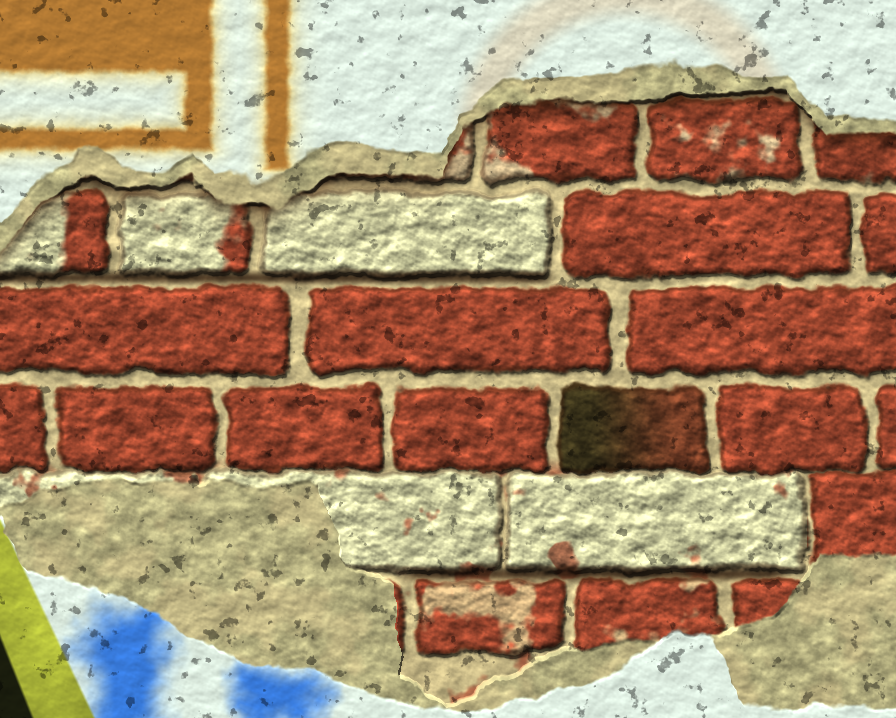
Reproduce this texture procedurally as a Shadertoy shader.

```glsl
// Weathered brick wall with broken plaster, pale mortar and spray paint
#define SPAN 7.68
#define RELIEF 7.0
#define RAGGED 0.13
#define SOFT 0.018
#define RED vec3(.60, .27, .18)
#define MORTAR vec3(.79, .73, .53)
#define LIME vec3(.80, .80, .62)
#define WHITE vec3(.87, .93, .88)
#define GREY vec3(.68, .66, .48)
#define OCHRE vec3(.69, .47, .20)
#define BLUE vec3(.22, .48, .86)
#define SHADE vec3(.17, .09, .04)

// Courses: centre height, half height, one joint, brick period
const vec4 ROWS[6] = vec4[6](
  vec4(1.2, .34, 5.505, 1.415), vec4(2, .35, 2.2, 2.57), vec4(2.825, .36, 2.55, 2.74),
  vec4(3.67, .36, .445, 1.404), vec4(4.46, .42, 4.32, 2.6), vec4(5.28, .3, 4.87, 1.35));

// Plaster outlines from left to right, y grows downward
const vec2 TOP_EDGE[13] = vec2[13](
  vec2(0, 2.15), vec2(.35, 1.75), vec2(.75, 1.52), vec2(1.1, 1.62), vec2(1.65, 1.5),
  vec2(1.85, 1.7), vec2(2.3, 1.78), vec2(2.9, 1.5), vec2(3.8, 1.5), vec2(3.95, 1.1),
  vec2(4.3, .9), vec2(6.75, .78), vec2(7.1, 1.15));
const vec2 LOW_EDGE[13] = vec2[13](
  vec2(0, 4.35), vec2(.3, 4.2), vec2(1, 4.12), vec2(2.75, 4.15), vec2(2.95, 4.85),
  vec2(3.4, 5), vec2(3.42, 5.75), vec2(3.8, 6.05), vec2(4.3, 5.8), vec2(4.9, 5.55),
  vec2(6.1, 5.45), vec2(6.7, 5.2), vec2(7, 4.75));
const vec2 PAINT_EDGE[13] = vec2[13](
  vec2(0, 4.45), vec2(.25, 4.9), vec2(1.05, 5.1), vec2(1.5, 5.35), vec2(2, 5.68),
  vec2(2.7, 5.75), vec2(3.3, 6), vec2(4, 6.12), vec2(4.5, 5.98), vec2(5.2, 5.82),
  vec2(5.75, 5.42), vec2(6.1, 5.45), vec2(6.38, 6.06));

struct Wall { float dist, row, joint, brick, top, coat, low, paint, height; };

float hash(vec2 p) {
  vec3 q = fract(p.xyx * .1031);
  q += dot(q, q.yzx + 33.33);
  return fract((q.x + q.y) * q.z);
}
float noise(vec2 p) {
  vec2 i = floor(p), f = fract(p);
  f = f * f * (3. - 2. * f);
  return mix(mix(hash(i), hash(i + vec2(1, 0)), f.x),
             mix(hash(i + vec2(0, 1)), hash(i + 1.), f.x), f.y);
}
float fbm(vec2 p) {
  float sum = 0., amp = .52;
  for (int i = 0; i < 4; i++) {
    sum += amp * noise(p);
    p = mat2(1.6, 1.2, -1.2, 1.6) * p + 7.3;
    amp *= .52;
  }
  return sum;
}
float box(vec2 p, vec2 centre, vec2 size) {
  vec2 q = abs(p - centre) - size;
  return length(max(q, 0.)) + min(max(q.x, q.y), 0.);
}
float edgeAt(float x, vec2 e[13]) {
  float y = e[0].y;
  for (int i = 1; i < 13; i++)
    y = mix(y, e[i].y, clamp((x - e[i-1].x) / (e[i].x - e[i-1].x), 0., 1.));
  return y;
}
float cover(float d) { return smoothstep(SOFT, -SOFT, d); }

// Layer masks and relief height at one point
Wall wallAt(vec2 p) {
  Wall w;
  vec2 q = p + RAGGED * (vec2(fbm(p * 5.), fbm(p * 5. + 40.)) - .5);
  w.dist = 9.;
  for (int r = 0; r < 6; r++) {
    vec4 row = ROWS[r];
    float x = q.x - (r == 3 ? .075 * sin(.448 * (q.x - row.z)) : 0.);
    float period = r == 1 && x < row.z ? 1.23 : row.w;
    float gap = r == 2 ? .09 : r == 4 ? .025 : .055;
    float k = floor((x - row.z) / period);
    vec2 centre = vec2(row.z + (k + .5) * period, row.x);
    float d = box(vec2(x, q.y), centre, vec2(period * .5 - gap, row.y) - .07) - .07;
    if (d < w.dist) { w.dist = d; w.row = float(r); w.joint = k; }
  }
  float top = q.y - edgeAt(q.x, TOP_EDGE);
  w.brick = cover(w.dist);
  w.top = cover(top);
  w.coat = cover(top + .04 + .3 * noise(p * 2.3 + 3.));
  w.low = cover(edgeAt(q.x, LOW_EDGE) - q.y);
  w.paint = cover(edgeAt(q.x, PAINT_EDGE) - q.y);
  float plaster = max(max(w.top, w.low), w.paint), coat = max(w.coat, w.paint);
  float rough = mix(mix(mix(.1, .26, w.brick), .13, plaster), .07, coat);
  w.height = mix(.13 * smoothstep(.05, -.09, w.dist), .16, plaster)
           + .05 * coat + rough * fbm(p * vec2(6, 8));
  return w;
}

// Red brick with limewash, mortar smears or moss by course
vec3 brickColour(Wall w, vec2 p, float blotch, float grain) {
  vec3 red = RED * (.62 + .75 * grain);
  float lime = 0.;
  if (w.row == 0.) lime = .75 * smoothstep(.52, .64, blotch);
  if (w.row == 1. && p.x < 4.78) lime = p.x > 2.2 ? 1. :
    smoothstep(.12, .3, blotch - .5 * smoothstep(.55, .85, fract((p.x + .26) / 1.23)));
  if (w.row == 4. && p.x < 6.92) lime = 1. - .7 * smoothstep(.68, .76, blotch);
  if (w.row == 5.) red = mix(red, MORTAR, .8 * smoothstep(.52, .62, blotch));
  if (w.row == 3. && w.joint == 3.)
    red = mix(red, vec3(.19, .18, .09) * (.5 + grain), .35 + .6 * smoothstep(5.9, 5., p.x));
  return mix(red, LIME * (.75 + .5 * grain), lime);
}

// Sprayed frame, stripe and faint arc
vec3 upperPaint(vec2 p, float grain) {
  vec2 q = p + .05 * (grain - .5);
  float d = max(box(q, vec2(.4, .3), vec2(1.42, .98)), -box(q, vec2(.4, .86), vec2(1.18, .24)));
  d = min(d, box(q, vec2(2.375, .3), vec2(.1, 1.15)));
  float arc = abs(length(p - vec2(5.35, 1.2)) - 1.25);
  vec3 c = mix(WHITE, vec3(.85, .76, .62), .55 * smoothstep(.28, .05, arc));
  c = mix(c, vec3(.94, .83, .48), .75 * exp(-14. * max(d, 0.)));
  return mix(c, OCHRE, smoothstep(.03, -.04, d));
}

// Blue mist and green diagonal
vec3 lowerPaint(vec2 p, float blotch) {
  vec2 q = p + .5 * (blotch - .5);
  float mist = smoothstep(.25, -.2, box(q, vec2(2.55 - .25 * p.y, 5.7), vec2(.32, .5)));
  mist = max(mist, smoothstep(.2, -.12, box(q, vec2(2.4, 6), vec2(.28, .2))));
  vec3 c = mix(WHITE, BLUE, mist);
  c = mix(c, vec3(.66, .7, .22) * (.8 + .4 * blotch), cover(p.x - (p.y - 4.45) * .475));
  return mix(c, vec3(.1, .11, .05), cover(p.x - (p.y - 5.45) * .4));
}

void mainImage(out vec4 fragColor, in vec2 fragCoord) {
  vec2 p = vec2(fragCoord.x, iResolution.y - fragCoord.y) * SPAN / iResolution.x;
  Wall w = wallAt(p);
  float rise = w.height - wallAt(p - vec2(.012, .026)).height;
  float blotch = fbm(p * 2.7 + 11.), grain = fbm(p * 10.);
  // Mortar, rubble and bricks
  vec3 c = MORTAR * (.78 + .46 * grain);
  c = mix(c, RED, .75 * smoothstep(.57, .66, blotch) * smoothstep(3.9, 4.1, p.y));
  c = mix(c, brickColour(w, p, blotch, grain), w.brick);
  c = mix(c, SHADE, .5 * smoothstep(.045, 0., abs(w.dist + .015)));
  // Shadows under plaster and ledges
  c = mix(c, SHADE, .8 * exp(-9. * max(p.y - edgeAt(p.x, TOP_EDGE), 0.)));
  float ledge = smoothstep(.09, 0., abs(p.y - 2.38)) * smoothstep(4.8, 4.6, p.x);
  ledge += smoothstep(.1, 0., abs(p.y - 4.92)) * smoothstep(1.75, 1.5, abs(p.x - 5.1));
  c = mix(c, SHADE, .75 * ledge);
  // Plaster and painted coats
  vec3 plaster = mix(GREY * (.72 + .6 * grain), MORTAR, .6 * smoothstep(.45, .65, blotch));
  c = mix(c, plaster, max(w.top, w.low));
  c = mix(c, upperPaint(p, grain), w.coat);
  c = mix(c, lowerPaint(p, blotch), w.paint);
  // Pits and light from above
  c *= 1. - .4 * smoothstep(.69, .78, fbm(p * 9. + 5.));
  c *= 1. + clamp(RELIEF * rise, -.65, .35);
  fragColor = vec4(clamp(c, 0., 1.), 1);
}
```
